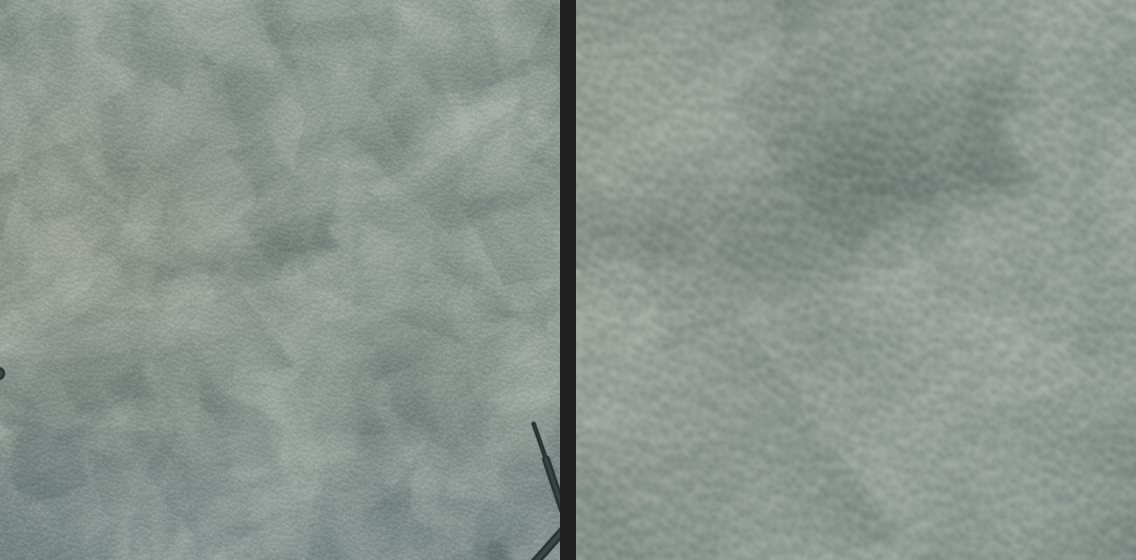
Left, the full canvas; right, a detail of the centre.
This texture is drawn by a WebGL 2 fragment shader. Its source:

```glsl
#version 300 es
precision highp float;
uniform vec2 u_resolution;
out vec4 fragColor;

vec2 hash2(vec2 p) {
  vec3 q = fract(p.xyx * vec3(0.1031, 0.1030, 0.0973));
  q += dot(q, q.yzx + 33.33);
  return fract((q.xx + q.yz) * q.zy);
}

mat2 rotate(float a) {
  return mat2(cos(a), sin(a), -sin(a), cos(a));
}

// Distance to the nearest jittered cell point
float cellular(vec2 p) {
  vec2 cell = floor(p);
  float nearest = 2.0;
  for (int y = -1; y <= 1; y++)
    for (int x = -1; x <= 1; x++) {
      vec2 id = cell + vec2(x, y);
      nearest = min(nearest, length(id + hash2(id) - p));
    }
  return nearest;
}

// Warped sines, turned and shrunk at each octave
float clouds(vec2 p) {
  float sum = 0.0, amp = 0.5;
  for (int i = 0; i < 6; i++) {
    p = rotate(1.1) * p * 1.75 + 0.8 * sin(p.yx * 1.3) + 2.7;
    sum += amp * sin(p.x) * sin(p.y);
    amp *= 0.75;
  }
  return sum;
}

// Skewed trowel strokes: crisp on one side, fading toward the other
float strokes(vec2 p, float seed) {
  vec2 cell = floor(p);
  float sum = 0.0;
  for (int y = -1; y <= 1; y++)
    for (int x = -1; x <= 1; x++) {
      vec2 id = cell + vec2(x, y);
      vec2 a = hash2(id + seed), b = hash2(id + seed + 57.0);
      vec2 c = hash2(id + seed + 113.0);
      vec2 q = rotate(6.283 * b.x) * (p - id - 0.2 - 0.6 * a);
      q.x += q.y * (c.x - 0.5) * 1.2;
      vec2 halfSize = vec2(0.26, 0.25) + vec2(0.26, 0.28) * vec2(b.y, c.y);
      vec2 d = abs(q) - halfSize;
      float mask = 1.0 - smoothstep(-0.04, 0.03, max(d.x, d.y));
      float fade = 1.0 - smoothstep(-0.9, 0.9, q.x / halfSize.x);
      float tone = fract(a.x * 7.0 + c.y * 5.0) < 0.52 ? -1.0 : 0.9;
      sum += mask * fade * tone * (0.5 + 0.5 * a.y);
      // Thin ridge left by the blade
      float ridge = 1.0 - smoothstep(0.0, 0.016, abs(q.x + halfSize.x));
      sum -= 0.4 * ridge * step(d.y, 0.0) * step(0.6, c.x);
    }
  return sum;
}

float segment(vec2 p, vec2 a, vec2 b) {
  vec2 ab = b - a;
  return length(p - a - ab * clamp(dot(p - a, ab) / dot(ab, ab), 0.0, 1.0));
}

void main() {
  vec2 uv = gl_FragCoord.xy / u_resolution.y;
  float pixel = 1.0 / u_resolution.y;

  // Ragged outlines for the strokes
  vec2 p = uv + 0.007 * vec2(clouds(uv * 14.0), clouds(uv * 14.0 + 9.0));

  // Overlapping plaster layers
  float tone = 0.71 + 0.2 * (uv.y - 0.5);
  tone += 0.22 * strokes(rotate(0.4) * p * 3.8, 11.0);
  tone += 0.24 * strokes(rotate(1.3) * p * 5.4 + 4.0, 31.0);
  tone += 0.18 * strokes(rotate(2.2) * p * 8.0 + 9.0, 71.0);

  // Mottling from broad to fine
  tone += 0.23 * clouds(uv * 4.5) + 0.13 * clouds(uv * 17.0 + 5.0);

  // Brushed relief lit from the upper left, over fine grit
  vec2 grain = rotate(0.6) * uv * vec2(105.0, 150.0);
  tone += 0.3 * (cellular(grain) - cellular(grain + vec2(0.25, -0.35)));
  tone += 0.27 * (cellular(uv * 200.0) - 0.5);
  tone -= 0.3 * exp(-18.0 * dot(uv, uv));

  vec3 color = mix(vec3(0.42, 0.47, 0.455), vec3(0.62, 0.66, 0.63), clamp(tone, -0.1, 1.2));

  // Faint warm stain at the left, cooler tint below
  vec2 stain = (uv - vec2(0.14, 0.6)) * vec2(3.6, 4.5);
  color += vec3(0.02, 0.004, -0.014) * exp(-dot(stain, stain));
  color += vec3(-0.012, -0.004, 0.006) * (1.0 - smoothstep(0.0, 0.45, uv.y));

  // Dark thin rods and a knob at the borders
  float rods = segment(uv, vec2(0.953, 0.243), vec2(0.975, 0.18)) - 0.004;
  rods = min(rods, segment(uv, vec2(0.975, 0.18), vec2(1.005, 0.09)) - 0.007);
  rods = min(rods, segment(uv, vec2(0.95, -0.01), vec2(1.005, 0.052)) - 0.008);
  rods = min(rods, length(uv - vec2(-0.003, 0.333)) - 0.012);
  float shine = smoothstep(0.0, 0.008, -rods);
  vec3 metal = mix(vec3(0.13, 0.17, 0.17), vec3(0.24, 0.29, 0.28), shine);
  color = mix(color, metal, 1.0 - smoothstep(-pixel, pixel, rods));

  fragColor = vec4(color, 1.0);
}
```
